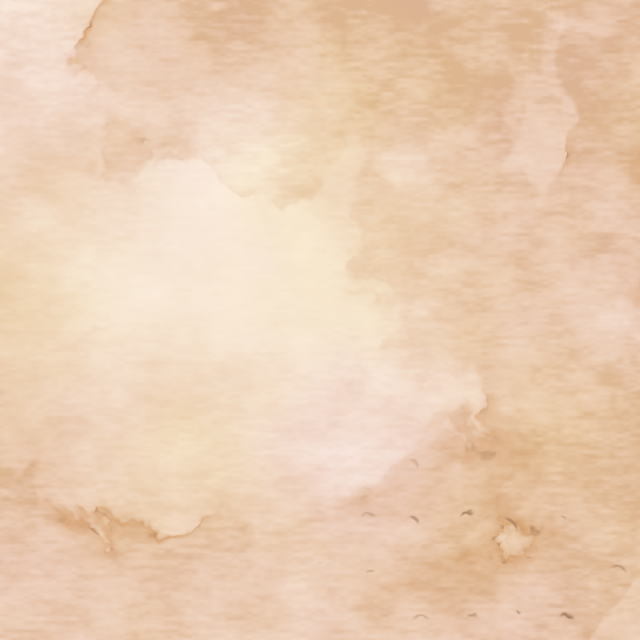
This texture is drawn by a Shadertoy shader. Its source:

```glsl
// Aged cream parchment: soft clouds of tone, tan water stains with ragged
// rusty rims, fine horizontal fibres and a few dark flecks at lower right.
// Built from warped value-noise fbm, a five-step colour ramp and short strokes.

const vec3 CREAM  = vec3(0.985, 0.925, 0.860);
const vec3 IVORY  = vec3(0.965, 0.895, 0.820);
const vec3 BEIGE  = vec3(0.940, 0.840, 0.750);
const vec3 SAND   = vec3(0.915, 0.790, 0.675);
const vec3 TAN    = vec3(0.865, 0.710, 0.560);
const vec3 RUST   = vec3(0.800, 0.560, 0.340);
const vec3 UMBER  = vec3(0.550, 0.390, 0.260);

const vec2  CALM_CENTRE  = vec2(0.40, 0.56);  // palest part of the sheet
const vec2  CALM_SHAPE   = vec2(0.75, 1.30);
const float BASE_TONE    = 0.17;
const float CALM_GAIN    = 0.40;
const float CLOUD_GAIN   = 1.00;
const float STAIN_GAIN   = 0.20;
const float STAIN_SCALE  = 2.6;
const float STAIN_LEVEL  = 0.51;
const float RIM_INNER    = 0.038;
const float RIM_OUTER    = 0.014;
const float RIM_STRENGTH = 0.75;
const float FIBRE_GAIN   = 0.17;
const float FLECK_GRID   = 13.0;
const float FLECK_SHARE  = 0.50;

float hash(vec2 p) {
    vec3 q = fract(p.xyx * 0.1031);
    q += dot(q, q.yzx + 33.33);
    return fract((q.x + q.y) * q.z);
}

float noise(vec2 p) {
    vec2 cell = floor(p), f = fract(p);
    f = f * f * f * (f * (f * 6.0 - 15.0) + 10.0);
    vec2 e = vec2(0.0, 1.0);
    return mix(mix(hash(cell), hash(cell + e.yx), f.x),
               mix(hash(cell + e.xy), hash(cell + e.yy), f.x), f.y);
}

float fbm(vec2 p) {
    float sum = 0.0, weight = 0.5;
    for (int i = 0; i < 6; i++) {
        sum += weight * noise(p);
        p = mat2(0.8, 0.6, -0.6, 0.8) * p * 2.03 + 17.3;
        weight *= 0.5;
    }
    return sum / 0.984;
}

vec3 paperRamp(float tone) {
    float t = clamp(tone, 0.0, 1.0) * 4.0;
    vec3 c = mix(CREAM, IVORY, clamp(t, 0.0, 1.0));
    c = mix(c, BEIGE, clamp(t - 1.0, 0.0, 1.0));
    c = mix(c, SAND, clamp(t - 2.0, 0.0, 1.0));
    return mix(c, TAN, clamp(t - 3.0, 0.0, 1.0));
}

// Short bent strokes, one per chosen grid cell, kept inside the cell.
float flecks(vec2 p, float pixel) {
    vec2 q = p * FLECK_GRID, cell = floor(q);
    float pick = hash(cell + 71.0);
    vec2 centre = 0.4 + 0.2 * vec2(hash(cell + 5.0), hash(cell + 29.0));
    float angle = 1.4 * (hash(cell + 43.0) - 0.65);
    vec2 d = q - cell - centre;
    d = mat2(cos(angle), -sin(angle), sin(angle), cos(angle)) * d;
    d.y += 2.0 * d.x * d.x + 0.07 * (noise(q * 9.0) - 0.5);
    float halfLength = mix(0.07, 0.26, hash(cell + 91.0));
    float taper = 1.0 - smoothstep(0.3, 1.0, abs(d.x) / halfLength);
    float soft = 0.02 + pixel * FLECK_GRID;
    float stroke = 1.0 - smoothstep(0.0, soft + 0.02, abs(d.y));
    return stroke * taper * step(pick, FLECK_SHARE) * mix(0.3, 1.0, hash(cell + 13.0));
}

void mainImage(out vec4 fragColor, in vec2 fragCoord) {
    vec2 p = fragCoord / iResolution.y;
    float pixel = 1.0 / iResolution.y;

    // Broad tone: pale middle, darker outskirts, drifting clouds.
    float away = smoothstep(0.08, 0.60, length((p - CALM_CENTRE) * CALM_SHAPE));
    float cloud = fbm(p * 3.0 + 41.0) - 0.5;

    // Stains: a warped field with a sharp outer edge and a fading inner rim.
    vec2 warp = vec2(fbm(p * 4.0 + 3.0), fbm(p * 4.0 + 57.0)) - 0.5;
    float field = fbm(p * STAIN_SCALE * vec2(1.15, 0.9) + 0.9 * warp + 8.0);
    float depth = field + 0.17 * (away - 0.5) - STAIN_LEVEL;
    float stain = smoothstep(-0.03, 0.04, depth);
    float rim = exp(-max(depth, 0.0) / RIM_INNER + min(depth, 0.0) / RIM_OUTER);
    float patches = smoothstep(0.40, 0.66, fbm(p * 5.0 + 23.0));
    float ragged = mix(0.45, 1.15, fbm(p * 38.0));
    rim *= patches * ragged * mix(0.25, 1.0, away);

    // Fibres run across the sheet, stronger where it is stained.
    float fibre = noise(p * vec2(38.0, 150.0)) + 0.7 * noise(p * vec2(95.0, 210.0) + 9.0) - 0.85;
    float mottle = fbm(p * vec2(17.0, 24.0) + 31.0) - 0.5;
    float grain = (FIBRE_GAIN * fibre + 0.35 * mottle) * mix(0.45, 1.0, max(stain, away));

    float tone = BASE_TONE + CALM_GAIN * away + CLOUD_GAIN * cloud + STAIN_GAIN * stain + grain;
    vec3 colour = paperRamp(tone);

    // Slow drift between pinkish and golden paper.
    float drift = fbm(p * 3.5 + 77.0) - 0.5;
    colour += vec3(0.0, 0.02, -0.10) * drift;

    // Rusty rims with small dark cracks.
    colour = mix(colour, RUST, clamp(RIM_STRENGTH * rim, 0.0, 0.75));
    float cracks = smoothstep(0.66, 0.85, noise(p * vec2(48.0, 80.0) + 12.0 * warp));
    colour = mix(colour, UMBER, 0.35 * cracks * smoothstep(0.25, 0.8, rim));

    float fleckZone = smoothstep(0.45, 0.70, p.x) * (1.0 - smoothstep(0.22, 0.36, p.y));
    colour = mix(colour, UMBER, 0.65 * flecks(p, pixel) * fleckZone);

    fragColor = vec4(clamp(colour, 0.0, 1.0), 1.0);
}
```
